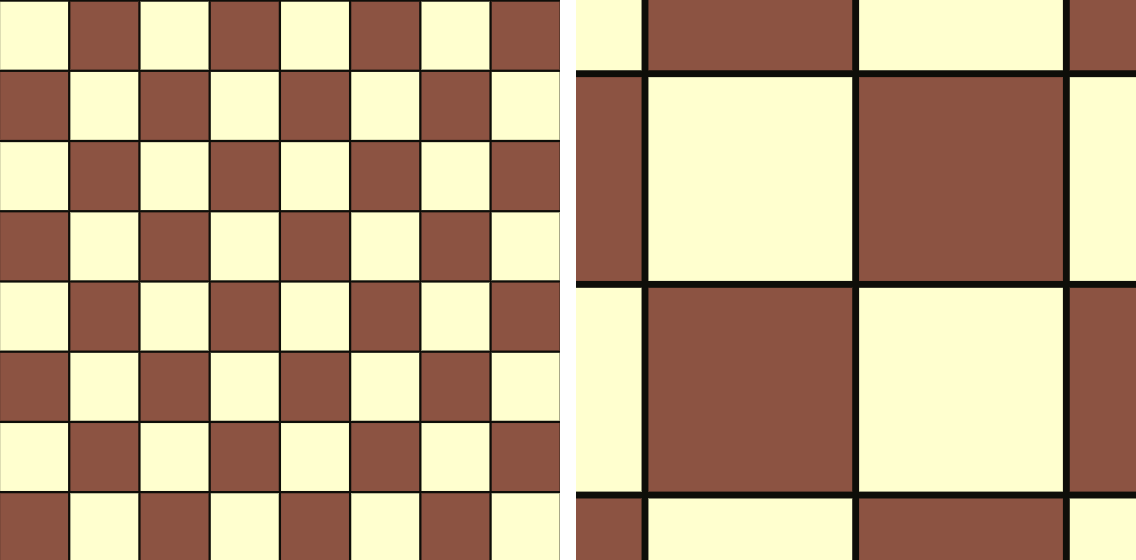
Left: the whole. Right: its middle third, enlarged.
Write a Shadertoy shader that draws this pattern.

```glsl
// Checkerboard of brown and cream squares divided by thin dark grid lines.

const float PITCH = 0.1254;                 // cell size, in canvas units
const vec2 GRID_ORIGIN = vec2(0.4998, 0.4974);
const float LINE_WIDTH = 0.0041;
const vec3 BROWN = vec3(0.55, 0.325, 0.26);
const vec3 CREAM = vec3(1.0, 1.0, 0.81);
const vec3 LINE_COLOR = vec3(0.055, 0.055, 0.035);

// Distance to the nearest grid line, in canvas units
float gridDistance(vec2 cellPos) {
    vec2 toLine = 0.5 - abs(fract(cellPos) - 0.5);
    return min(toLine.x, toLine.y) * PITCH;
}

// Alternating colour of the square containing the point
vec3 squareColor(vec2 cellPos) {
    vec2 cell = floor(cellPos);
    return mix(BROWN, CREAM, mod(cell.x + cell.y, 2.0));
}

void mainImage(out vec4 fragColor, in vec2 fragCoord) {
    vec2 uv = fragCoord / iResolution.xy;
    float pixel = 1.0 / min(iResolution.x, iResolution.y);
    vec2 cellPos = (uv - GRID_ORIGIN) / PITCH;

    // Lines with one pixel of edge smoothing
    float edge = 0.5 * LINE_WIDTH - gridDistance(cellPos);
    float lineMask = clamp(edge / pixel + 0.5, 0.0, 1.0);

    fragColor = vec4(mix(squareColor(cellPos), LINE_COLOR, lineMask), 1.0);
}
```
